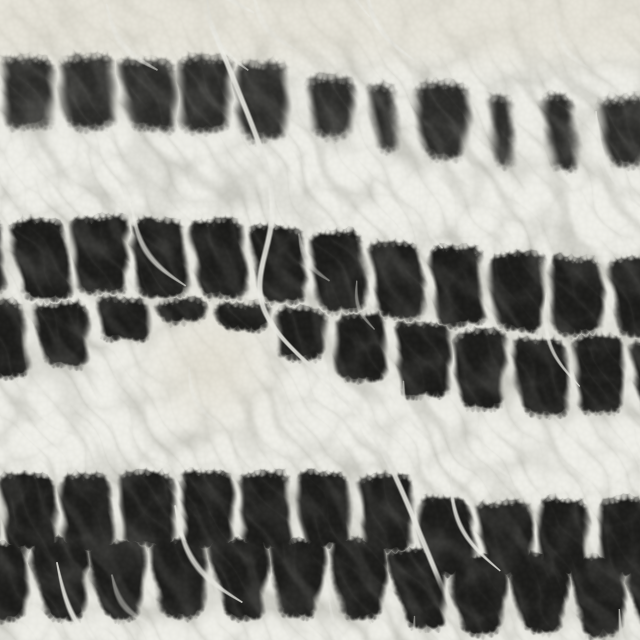
This pattern is drawn by a WebGL 2 fragment shader. Its source:

```glsl
#version 300 es
precision highp float;
// Fuzzy woven cloth: bands of dark stitches on pale wool, one single band and two doubled ones.
// Each band repeats a tapered rounded box; cellular noise and layered sines fray the edges
// and comb the wool, and loose pale strands lie across the top.

#define PITCH 0.0934
#define HALF_WIDTH 0.0385
#define CORNER 0.017
#define EDGE_SOFT 0.0065
#define FRAY 0.008
#define STRANDS 26
#define WOOL_LIGHT vec3(0.93, 0.93, 0.905)
#define WOOL_SHADE vec3(0.79, 0.79, 0.76)
#define WOOL_CREAM vec3(0.875, 0.86, 0.81)
#define YARN_DARK vec3(0.115, 0.115, 0.108)
#define YARN_WORN vec3(0.25, 0.25, 0.24)

uniform vec2 u_resolution;
out vec4 fragColor;

struct Band { float phase, y, halfHeight, taper, wear; };

vec2 hash2(vec2 p) {
    return fract(sin(vec2(dot(p, vec2(127.1, 311.7)), dot(p, vec2(269.5, 183.3)))) * 43758.5);
}

// Distance to the nearest scattered cell point
float cellular(vec2 p) {
    vec2 cell = floor(p);
    float nearest = 2.0;
    for (int j = -1; j <= 1; j++)
        for (int i = -1; i <= 1; i++) {
            vec2 c = cell + vec2(i, j);
            nearest = min(nearest, length(c + hash2(c) - p));
        }
    return nearest;
}

// Slow wander made of layered sines
vec2 wander(vec2 p) {
    return vec2(sin(p.y * 37.0 + 2.0 * sin(p.x * 23.0)) + 0.5 * sin(p.y * 91.0 + p.x * 60.0),
                sin(p.x * 41.0 + 2.0 * sin(p.y * 29.0)) + 0.5 * sin(p.x * 103.0 - p.y * 47.0));
}

// Signed distance to a band of stitches; sag = (start, end, depth) of its downward step
float bandDistance(vec2 p, Band band, vec3 sag, float thin) {
    float nearest = 1.0;
    float base = floor((p.x - band.phase) / PITCH + 0.5);
    for (int i = -1; i <= 1; i++) {
        float id = base + float(i);
        vec2 rnd = hash2(vec2(id, band.y * 50.0)) - 0.5;
        float x = band.phase + id * PITCH;
        float worn = band.wear * smoothstep(0.25, 0.42, x);
        // A worn patch pulls the lower ends of the stitches upward
        float lift = thin * exp(-pow((x - 0.32) / 0.18, 2.0));
        vec2 q = p - vec2(x, band.y + sag.z * smoothstep(sag.x, sag.y, x) - lift);
        q -= rnd * vec2(0.006 + 0.018 * worn, 0.009);
        q.x -= (0.08 + 0.12 * rnd.y) * q.y;
        vec2 halfSize = vec2(HALF_WIDTH * (1.0 + 0.1 * rnd.x - worn * (0.24 + 0.75 * rnd.y)),
                             band.halfHeight * (1.0 - worn * (0.1 + 0.4 * rnd.x)) - lift);
        halfSize.x *= 1.0 - band.taper * clamp(q.y / max(halfSize.y, 0.01), -0.4, 1.0);
        vec2 edge = abs(q) - halfSize + CORNER;
        nearest = min(nearest, length(max(edge, 0.0)) + min(max(edge.x, edge.y), 0.0) - CORNER);
    }
    return nearest;
}

// Coverage of a hair that thins toward both ends
float strand(vec2 p, vec2 start, vec2 along, float width) {
    vec2 q = p - start;
    float t = clamp(dot(q, along) / dot(along, along), 0.0, 1.0);
    vec2 bow = vec2(-along.y, along.x) * 0.14 * sin(t * 3.14);
    float w = width * (0.25 + sin(t * 3.14));
    return 1.0 - smoothstep(0.3 * w, w + 0.0015, length(q - along * t - bow));
}

void main() {
    vec2 p = gl_FragCoord.xy / u_resolution;
    p.y = 1.0 - p.y; // measured downward from the top

    // Combed wool: cells stretched along the lay of the fibres
    vec2 bent = p + 0.007 * wander(p * 0.6);
    vec2 lay = vec2(dot(bent, vec2(0.56, 0.83)), dot(bent, vec2(0.83, -0.56)));
    float comb = cellular(lay * vec2(11.0, 46.0));
    float tuft = cellular(bent * 19.0);
    float grain = cellular(p * 105.0);

    // Stitch bands, from the top down
    vec2 s = p + 0.0022 * wander(p) + FRAY * vec2(comb - 0.45, grain - 0.45);
    float top = bandDistance(s, Band(0.046, 0.147, 0.054, 0.12, 1.0), vec3(0.2, 0.95, 0.06), 0.0);
    vec3 midSag = vec3(0.3, 0.9, 0.06);
    float mid = min(bandDistance(s, Band(0.0625, 0.402, 0.06, 0.06, 0.0), midSag, 0.0),
                    bandDistance(s, Band(0.006, 0.529, 0.059, 0.1, 0.0), midSag, 0.043));
    vec3 lowSag = vec3(0.58, 0.74, 0.042);
    float low = min(bandDistance(s, Band(0.043, 0.8, 0.059, 0.04, 0.0), lowSag, 0.0),
                    bandDistance(s, Band(0.0007, 0.906, 0.062, 0.32, 0.0), lowSag * vec3(1, 1, 0.6), 0.0));
    float yarnDist = min(top, min(mid, low));

    // Wool colour with cream areas and soft shade beside the yarn
    float shade = 0.6 * smoothstep(0.35, 0.9, comb) + 0.45 * smoothstep(0.3, 0.85, tuft);
    shade += 0.35 * exp(-max(yarnDist, 0.0) * 90.0);
    vec3 color = mix(WOOL_LIGHT, WOOL_SHADE, clamp(shade, 0.0, 1.0));
    float cream = 0.65 * (1.0 - smoothstep(0.05, 0.14, p.y));
    cream += 0.8 * exp(-dot(p - vec2(0.33, 0.57), p - vec2(0.33, 0.57)) * 130.0);
    color = mix(color, WOOL_CREAM, cream);

    // Yarn colour, greyer in the worn top band
    float topBand = 1.0 - smoothstep(0.25, 0.3, p.y);
    float worn = 0.5 * smoothstep(0.3, 0.8, comb) + 0.35 * smoothstep(0.3, 0.8, tuft) + 0.45 * topBand;
    vec3 yarn = mix(YARN_DARK, YARN_WORN, clamp(worn, 0.0, 1.2));
    float soft = EDGE_SOFT * (1.0 + 0.6 * topBand);
    color = mix(color, yarn, 1.0 - smoothstep(-soft, soft, yarnDist));

    // Loose strands: scattered short hairs, then one long winding hair
    float hair = 0.0;
    for (int i = 0; i < STRANDS; i++) {
        vec2 a = hash2(vec2(i, 7.0)), b = hash2(vec2(i, 19.0));
        vec2 along = (0.07 + 0.12 * b.x) * vec2(0.25 + 0.5 * b.y, 0.9);
        hair = max(hair, strand(p, a * 1.1 - 0.1, along, 0.002 + 0.003 * b.y) * (0.4 + 0.5 * b.x));
    }
    float longX = 0.325 + 0.41 * (p.y - 0.026) - 0.1 * exp(-pow((p.y - 0.485) / 0.13, 2.0));
    float span = smoothstep(0.0, 0.06, p.y) * (1.0 - smoothstep(0.88, 0.94, p.y));
    hair = max(hair, 0.9 * span * (1.0 - smoothstep(0.002, 0.0065, abs(p.x - longX))));
    color = mix(color, WOOL_LIGHT - 0.08 * comb, hair);

    fragColor = vec4(color + 0.025 * (0.45 - grain), 1.0);
}
```
